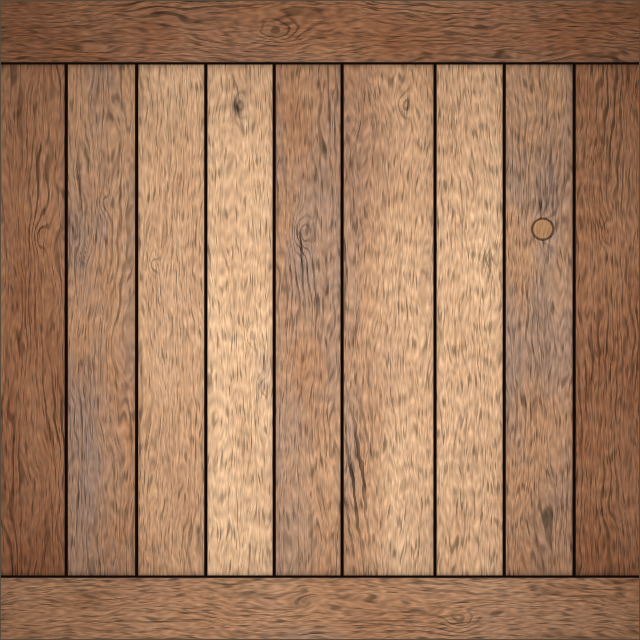
Reproduce this texture procedurally as a Shadertoy shader.

```glsl
// Wooden panel: nine upright planks between two horizontal boards.
// Growth rings are sine bands over warped gradient noise, bent around knots;
// pores, grey weathering, thin seams and a soft vignette are layered on top.
const float SEAMS[8] = float[8](.1035, .2135, .3216, .4284, .5345, .6797, .7878, .8971);

// Lightness, greyness, lightening with height: planks, then top and bottom board
const vec3 TONES[11] = vec3[11](
    vec3(.22, .10, .35), vec3(.52, .75, .30), vec3(.76, .10, .30), vec3(.95, .05, -.15),
    vec3(.50, .60, -.15), vec3(.84, .20, -.20), vec3(.90, .08, .05), vec3(.58, .70, .20),
    vec3(.20, .10, .30), vec3(.20, .25, 0), vec3(.48, .20, 0));

// Knots: centre and radius
const vec3 KNOTS[13] = vec3[13](
    vec3(.376, .835, .012), vec3(.848, .642, .018), vec3(.163, .680, .012), vec3(.472, .635, .018),
    vec3(.390, .475, .012), vec3(.410, .395, .011), vec3(.632, .835, .012), vec3(.060, .630, .013),
    vec3(.240, .585, .010), vec3(.763, .595, .011), vec3(.945, .635, .013), vec3(.430, .950, .019),
    vec3(.720, .030, .016));

// Weathered patches: centre and radii
const vec4 STAINS[11] = vec4[11](
    vec4(.548, .300, .012, .110), vec4(.130, .200, .028, .080), vec4(.870, .210, .022, .060),
    vec4(.470, .590, .030, .060), vec4(.550, .620, .018, .180), vec4(.860, .750, .022, .080),
    vec4(.125, .640, .024, .130), vec4(.852, .680, .018, .014), vec4(.412, .415, .012, .040),
    vec4(.374, .835, .012, .020), vec4(.470, .008, .050, .010));

vec2 hashGradient(vec2 cell) {
    vec2 h = vec2(dot(cell, vec2(127.1, 311.7)), dot(cell, vec2(269.5, 183.3)));
    return 2.0 * fract(sin(h) * 43758.5) - 1.0;
}

float gradientNoise(vec2 p) {
    vec2 i = floor(p), f = p - i, e = vec2(0, 1);
    vec2 u = f * f * f * (f * (f * 6.0 - 15.0) + 10.0);
    float low = mix(dot(hashGradient(i), f), dot(hashGradient(i + e.yx), f - e.yx), u.x);
    float high = mix(dot(hashGradient(i + e), f - e), dot(hashGradient(i + 1.0), f - 1.0), u.x);
    return mix(low, high, u.y);
}

float fbm(vec2 p) {
    float sum = 0.0;
    for (float gain = 1.0; gain > .15; gain *= .55) {
        sum += gain * gradientNoise(p);
        p = p * 2.03 + 17.3;
    }
    return sum;
}

void mainImage(out vec4 fragColor, in vec2 fragCoord) {
    vec2 uv = fragCoord / iResolution.xy;
    float px = 1.0 / iResolution.y;
    // Find the board and the distance to its nearest seam
    int board = 0;
    float seam = 1.0;
    for (int i = 0; i < 8; i++) {
        board += int(uv.x > SEAMS[i]);
        seam = min(seam, abs(uv.x - SEAMS[i]));
    }
    bool horizontal = abs(uv.y - .5) > .401;
    if (horizontal) { board = uv.y > .5 ? 9 : 10; seam = 1.0; }
    float rail = abs(abs(uv.y - .5) - .401);
    vec3 tone = TONES[board];

    // Grain space: x across the fibres, y along them; rings bend around knots
    vec2 q = horizontal ? uv.yx : uv;
    vec2 s = q + float(board) * vec2(3.17, 7.31);
    float warp = fbm(s * vec2(13.0, 2.8));
    float phase = 540.0 * q.x + 16.0 * warp + 4.0 * gradientNoise(s * vec2(70.0, 18.0));
    float knot = 0.0, stain = 0.0;
    for (int i = 0; i < 13; i++) {
        vec3 k = KNOTS[i];
        vec2 d = (q - (horizontal ? k.yx : k.xy)) / (k.z * vec2(1.0, 1.6));
        float bump = exp(-dot(d, d));
        phase += 950.0 * k.z * bump;
        knot = max(knot, bump);
    }
    for (int i = 0; i < 11; i++) {
        vec2 d = (uv - STAINS[i].xy) / STAINS[i].zw;
        stain = max(stain, exp(-dot(d, d)));
    }

    // Base tone with mottling and grey weathering
    float light = tone.x + tone.z * (uv.y - .5) + .22 * fbm(s * vec2(16.0, 5.0));
    if (board == 5) light -= .32 * (1.0 - smoothstep(.55, .63, uv.x));
    vec3 col = mix(vec3(.59, .385, .265), vec3(.90, .73, .57), light);
    float grey = tone.y * smoothstep(-.35, .5, fbm(s * vec2(13.0, 4.0) + 31.0)) + .4 * stain;
    col = mix(col, vec3(.64, .53, .47), clamp(grey, 0.0, .8));

    // Rings, streaks and pores that follow the fibres, faint saw marks
    vec2 f = s + vec2(.022 * warp, .03 * gradientNoise(s * vec2(60.0, 5.0)));
    float ring = smoothstep(.2, 1.0, sin(phase));
    float patchy = smoothstep(-.2, .5, gradientNoise(s * vec2(24.0, 7.0) + 9.0));
    float streak = smoothstep(.1, .55, fbm(f * vec2(120.0, 10.0) + 4.0));
    float pores = smoothstep(.08, .45, gradientNoise(f * vec2(300.0, 36.0)));
    float fibre = gradientNoise(f * vec2(350.0, 65.0) + 5.0);
    col *= 1.0 - ring * (mix(.36, .06, tone.x) * (.25 + patchy) + .18 * knot);
    col *= 1.0 - streak * (.11 + .30 * stain + .28 * knot);
    col *= 1.0 - .25 * pores;
    col *= 1.0 + .26 * fibre + .05 * gradientNoise(f * vec2(14.0, 130.0));

    // Bold slanting growth bands low on the wide plank
    vec2 b = (uv - vec2(.556, .255)) / vec2(.020, .11);
    float band = sin(400.0 * uv.x + 55.0 * uv.y + 5.0 * fbm(s * vec2(14.0, 9.0)));
    if (board == 5) col *= 1.0 - .5 * exp(-dot(b, b)) * smoothstep(.35, .85, band);
    // Round plug with a thin dark rim
    float plug = length(uv - vec2(.848, .642)) - .0165;
    col = mix(col, vec3(.74, .55, .38) * (1.0 + .2 * fibre), .85 * (1.0 - smoothstep(-px, px, plug)));
    col *= 1.0 - .45 * (1.0 - smoothstep(.0006, .0006 + 1.5 * px, abs(plug)));

    // Warm vignette around a low centre, rounded edges and rail shadows
    vec2 c = uv - vec2(.5, .46);
    col *= pow(vec3(1.06 - .72 * dot(c, c)), vec3(1.0, 1.15, 1.25));
    col *= 1.0 - .25 * exp(-min(seam, rail) * 300.0);
    if (!horizontal) col *= 1.0 - .25 * exp(-rail * 200.0);
    // Dark seams and a thin outer frame
    float wood = smoothstep(.0012, .0012 + 1.5 * px, seam) * smoothstep(.0005, .0005 + 1.5 * px, rail);
    col = mix(vec3(.07, .04, .03), col, wood);
    vec2 rim = min(uv, 1.0 - uv);
    col = mix(vec3(.34, .29, .24), col, smoothstep(.0005, .0005 + px, min(rim.x, rim.y)));
    fragColor = vec4(clamp(col, 0.0, 1.0), 1.0);
}
```
